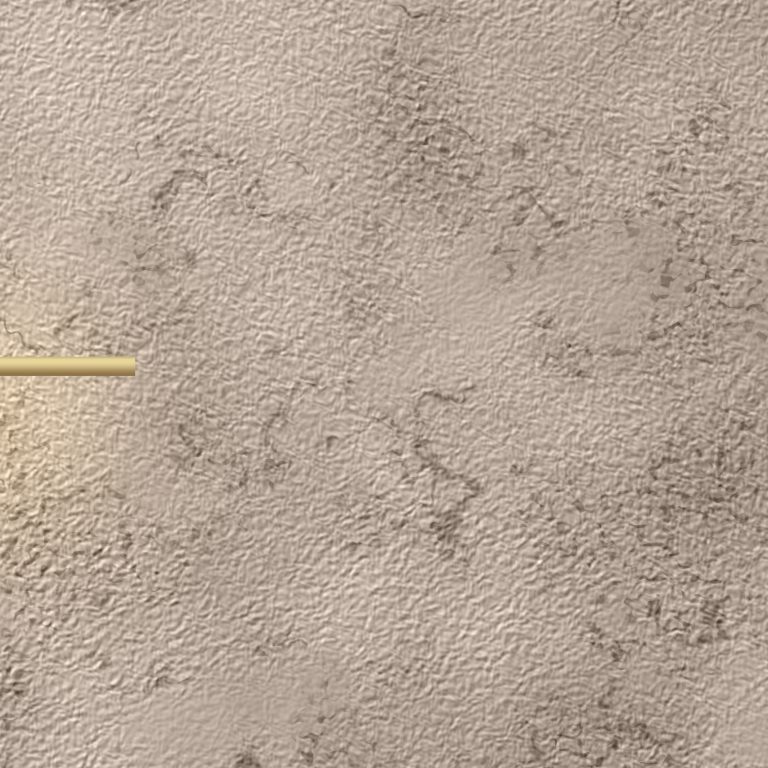
Give the GLSL for this texture, as a WebGL 1 fragment shader.

```glsl
precision highp float;
uniform vec2 u_resolution;

const vec3 PLASTER = vec3(0.722, 0.66, 0.609);
const vec3 LAMP_GLOW = vec3(0.12, 0.10, 0.035);
const vec3 BRASS_LIGHT = vec3(0.91, 0.84, 0.61);
const vec3 BRASS_DARK = vec3(0.55, 0.44, 0.27);

vec2 hashGradient(vec2 cell) {
  vec3 h = fract(cell.xyx * vec3(0.1031, 0.1030, 0.0973));
  h += dot(h, h.yzx + 33.33);
  float angle = 6.2832 * fract((h.x + h.y) * h.z);
  return vec2(cos(angle), sin(angle));
}

float gradientNoise(vec2 p) {
  vec2 i = floor(p), f = fract(p);
  vec2 u = f * f * f * (f * (f * 6.0 - 15.0) + 10.0);
  vec2 e = vec2(1.0, 0.0);
  float a = dot(hashGradient(i), f);
  float b = dot(hashGradient(i + e.xy), f - e.xy);
  float c = dot(hashGradient(i + e.yx), f - e.yx);
  float d = dot(hashGradient(i + e.xx), f - e.xx);
  return mix(mix(a, b, u.x), mix(c, d, u.x), u.y);
}

vec2 rotate(vec2 p, float angle) {
  float c = cos(angle), s = sin(angle);
  return vec2(c * p.x + s * p.y, c * p.y - s * p.x);
}

float fbm(vec2 p) {
  float sum = 0.0, amplitude = 1.0;
  for (int i = 0; i < 4; i++) {
    sum += amplitude * gradientNoise(p);
    p = rotate(p, 0.6) * 2.1 + 7.3;
    amplitude *= 0.5;
  }
  return sum;
}

// Uneven trowelling bends features of the given frequency
vec2 warp(vec2 p, float frequency, float amount) {
  vec2 q = p * frequency;
  return p + amount * vec2(gradientNoise(q), gradientNoise(q + 17.4));
}

// Positive inside the smooth raised skins of plaster
float skinField(vec2 p) {
  return fbm(p * 3.6 + vec2(3.7, 21.2)) - 0.16;
}

// Short ripples in two directions, flattened on the skins
float surfaceHeight(vec2 p, float skin) {
  vec2 w = warp(p, 34.0, 0.006);
  float sway = smoothstep(-0.25, 0.25, gradientNoise(p * 2.6 + 5.1));
  float rising = gradientNoise(rotate(w, 0.5) * vec2(84.0, 124.0));
  float falling = gradientNoise(rotate(w, -0.7) * vec2(88.0, 130.0) + 31.0);
  float grain = mix(rising, falling, sway) + 0.55 * gradientNoise(w * 175.0);
  float roughness = mix(1.1, 0.5, smoothstep(0.0, 0.35, skin));
  return grain * roughness + 0.25 * smoothstep(-0.05, 0.05, skin);
}

float relief(vec2 p, vec2 lightStep) {
  vec2 low = p - lightStep, high = p + lightStep;
  return surfaceHeight(low, skinField(low)) - surfaceHeight(high, skinField(high));
}

// Worn areas, most of all beside the skins
float wear(vec2 p, float skin) {
  float area = smoothstep(-0.05, 0.4, fbm(p * 3.2 + 11.6));
  float rim = 1.0 - smoothstep(0.02, 0.14, abs(skin + 0.06));
  float gaps = smoothstep(-0.05, 0.25, gradientNoise(p * 9.0 + 2.9));
  return max(area, rim * gaps);
}

// Small ragged dark pits, some of them run together
float pits(vec2 p) {
  vec2 w = warp(p, 75.0, 0.009);
  float holes = gradientNoise(w * vec2(58.0, 84.0));
  holes += 0.5 * gradientNoise(w * vec2(110.0, 140.0) + 8.2);
  return smoothstep(0.1, 0.42, holes);
}

// Broken hairline cracks along the skin edges
float cracks(vec2 p) {
  float line = 1.0 - smoothstep(0.005, 0.045, abs(skinField(warp(p, 60.0, 0.012))));
  float part = gradientNoise(p * 8.0 + 2.9) + 0.5 * gradientNoise(p * 38.0);
  return line * smoothstep(0.1, 0.28, part);
}

vec3 wall(vec2 p) {
  float worn = wear(p, skinField(p));
  float shade = relief(p, 0.0018 * vec2(-0.55, 0.83));
  float tone = 0.235 * shade * (1.0 + 0.15 * worn);
  tone += 0.065 * fbm(p * 2.4 + 40.0) + 0.04 * fbm(p * 7.0 + 13.0);
  tone += 0.04 * (p.y - 0.5) - 0.06 * (p.x - 0.5) - 0.03 * worn;
  tone -= 0.17 * max(worn * pits(p), cracks(p));
  vec2 fromLamp = (p - vec2(-0.02, 0.45)) / vec2(0.17, 0.19);
  return PLASTER + tone + LAMP_GLOW * exp(-dot(fromLamp, fromLamp));
}

// Brass rod reaching in from the left edge
vec3 addRod(vec3 color, vec2 p, float pixel) {
  vec2 d = abs(p - vec2(0.0, 0.523)) - vec2(0.176, 0.0125);
  float cover = 1.0 - smoothstep(-pixel, pixel, max(d.x, d.y));
  float across = (p.y - 0.523) / 0.0125;
  vec3 brass = mix(BRASS_DARK, BRASS_LIGHT, smoothstep(-1.0, 0.5, across));
  brass -= 0.12 * smoothstep(0.65, 1.0, across);
  return mix(color, brass, cover);
}

void main() {
  vec2 p = gl_FragCoord.xy / u_resolution.y;
  vec3 color = addRod(wall(p), p, 0.7 / u_resolution.y);
  gl_FragColor = vec4(clamp(color, 0.0, 1.0), 1.0);
}
```
